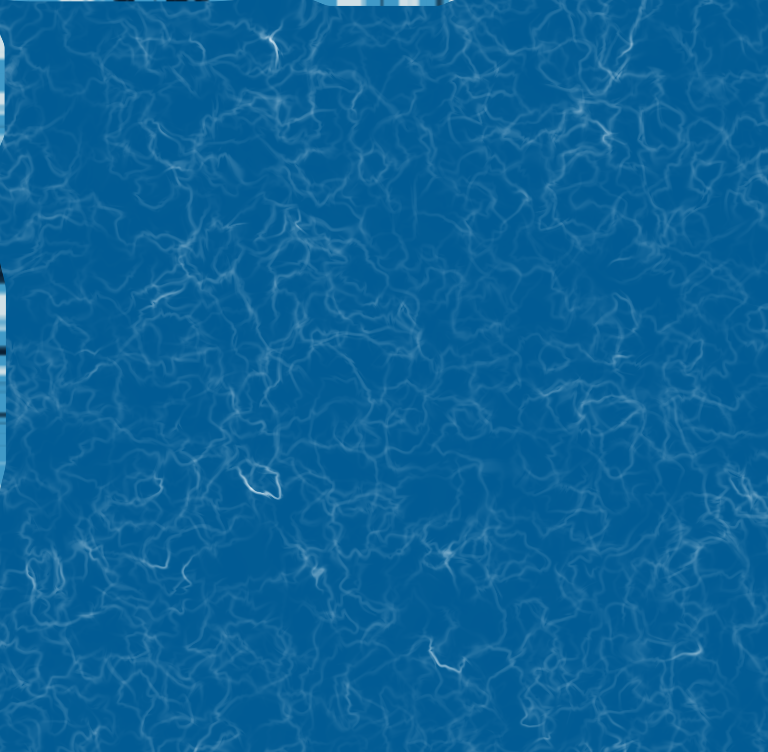
Write a WebGL 2 fragment shader that draws this texture.

```glsl
#version 300 es
precision highp float;

uniform vec2 u_resolution;
out vec4 fragColor;

vec2 gradientAt(vec2 cell) {
    vec3 h = fract(cell.xyx * vec3(0.1031, 0.1030, 0.0973));
    h += dot(h, h.yzx + 33.33);
    float angle = 6.2832 * fract((h.x + h.y) * h.z);
    return vec2(cos(angle), sin(angle));
}

float gradientNoise(vec2 p) {
    vec2 i = floor(p), f = p - i;
    vec2 w = f * f * f * (f * (f * 6.0 - 15.0) + 10.0);
    vec2 e = vec2(1.0, 0.0);
    float low = mix(dot(gradientAt(i), f), dot(gradientAt(i + e), f - e), w.x);
    float high = mix(dot(gradientAt(i + e.yx), f - e.yx), dot(gradientAt(i + 1.0), f - 1.0), w.x);
    return mix(low, high, w.y);
}

vec2 wobble(vec2 p) {
    return vec2(gradientNoise(p), gradientNoise(p + vec2(37.2, 91.7)));
}

// Warped noise whose zero contours are the ripple crests
float crestField(vec2 p, float frequency, float seed) {
    p += 0.024 * wobble(p * 14.0 + seed);
    p += 0.015 * wobble(p * 40.0 + seed * 1.7);
    p += 0.006 * wobble(p * 85.0 + seed * 2.9);
    float angle = seed * 0.61;
    p = mat2(cos(angle), sin(angle), -sin(angle), cos(angle)) * p;
    return gradientNoise(p * frequency + seed * 3.1);
}

// Approximate distance to the nearest crest, in canvas heights
float crestDistance(vec2 p, float frequency, float seed) {
    float e = 0.0008;
    float n = crestField(p, frequency, seed);
    vec2 slope = vec2(crestField(p + vec2(e, 0.0), frequency, seed),
                      crestField(p + vec2(0.0, e), frequency, seed)) - n;
    return abs(n) / max(length(slope) / e, 0.6 * frequency);
}

// Soft plateau around a centre, tapering to zero
float plateau(float x, float centre, float halfWidth) {
    return 1.0 - smoothstep(0.7, 1.0, abs(x - centre) / halfWidth);
}

// Glossy dark, blue and white bands along an edge
vec3 rimColour(float along) {
    float band = gradientNoise(vec2(along * 24.0, 5.4)) + 0.4 * gradientNoise(vec2(along * 90.0, 9.7));
    vec3 colour = mix(vec3(0.03, 0.12, 0.20), vec3(0.25, 0.60, 0.78), smoothstep(-0.45, -0.25, band));
    return mix(colour, vec3(0.82, 0.88, 0.90), smoothstep(-0.05, 0.3, band));
}

void main() {
    vec2 p = gl_FragCoord.xy / u_resolution.y;
    float activity = clamp(0.9 + 0.8 * gradientNoise(p * 3.7 + 8.3), 0.5, 1.4);
    float light = 0.0;

    // Overlapping nets of broken filaments
    for (int i = 0; i < 6; i++) {
        float seed = 11.3 + 17.9 * float(i);
        float d = crestDistance(p, 9.0 + 1.5 * float(i), seed);
        float presence = smoothstep(-0.28, 0.4, gradientNoise(p * 10.0 + seed * 2.3));
        float glint = smoothstep(0.36, 0.68, gradientNoise(p * 8.5 - seed * 1.9));
        float width = 0.0020 + 0.0010 * gradientNoise(p * 25.0 + seed);
        float line = exp(-d * d / (2.0 * width * width));
        float halo = exp(-d / 0.006);
        light += activity * presence * (0.115 * line + 0.016 * halo);
        light += activity * glint * (0.65 * line * line + 0.03 * halo);
    }

    // Faint cloudy variation in the water
    light += 0.010 * gradientNoise(p * 26.0 + 4.0 * wobble(p * 5.0));
    vec3 colour = mix(vec3(0.004, 0.357, 0.579), vec3(0.96, 0.99, 1.0), clamp(light, 0.0, 1.0));

    // Thin glossy rim on parts of the left and upper edges
    float soft = 0.0007;
    float leftDepth = 0.0085 * max(plateau(p.y, 0.5, 0.16), 0.8 * plateau(p.y, 0.88, 0.08));
    float topDepth = 0.0085 * max(plateau(p.x, 0.51, 0.1), 0.3 * plateau(p.x, 0.16, 0.17));
    colour = mix(colour, rimColour(p.y), 1.0 - smoothstep(-soft, soft, p.x - leftDepth + soft));
    colour = mix(colour, rimColour(p.x + 3.0), 1.0 - smoothstep(-soft, soft, 1.0 - p.y - topDepth + soft));
    fragColor = vec4(colour, 1.0);
}
```
